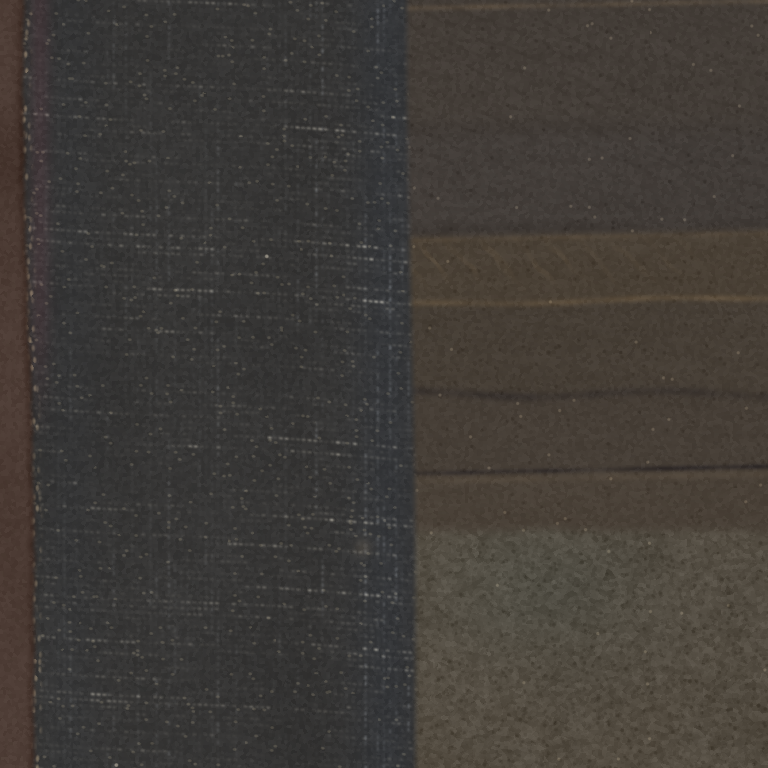
Write a Shadertoy shader that draws this texture.

```glsl
float hash(vec2 p) {
    vec3 q = fract(vec3(p.xyx) * 0.1031);
    q += dot(q, q.yzx + 33.33);
    return fract((q.x + q.y) * q.z);
}

// Distance to the nearest scattered point, with that point's random value
vec2 cellular(vec2 p) {
    vec2 cell = floor(p), local = fract(p);
    vec2 nearest = vec2(9.0, 0.0);
    for (int j = -1; j <= 1; j++)
    for (int i = -1; i <= 1; i++) {
        vec2 offset = vec2(i, j), id = cell + offset;
        vec2 point = offset + vec2(hash(id), hash(id + 57.0));
        float d = length(point - local);
        if (d < nearest.x) nearest = vec2(d, hash(id + 113.0));
    }
    return nearest;
}

// Layered sines, about -1 to 1
float waves(vec2 p) {
    float sum = 0.0, gain = 0.5;
    for (int i = 0; i < 4; i++) {
        sum += gain * sin(p.x + 1.7 * sin(p.y * 0.8)) * cos(p.y + 1.3 * sin(p.x * 0.7));
        p = mat2(1.5, 1.1, -1.1, 1.5) * p + 2.3;
        gain *= 0.6;
    }
    return sum;
}

float ridge(float v, float center, float width) {
    float d = (v - center) / width;
    return exp(-d * d);
}

float step_at(float v, float edge, float blur) {
    return smoothstep(edge - blur, edge + blur, v);
}

// Small dots, kept only where the random value is high
float flecks(vec2 p, float scale, float rarity, float size) {
    vec2 c = cellular(p * scale);
    return smoothstep(size, size * 0.3, c.x) * step(rarity, c.y);
}

// Broken line: a ridge whose strength varies along x
float seam(vec2 p, float center, float width) {
    float wear = 0.75 + 0.5 * waves(vec2(p.x * 30.0, center * 50.0));
    return ridge(p.y, center, width) * wear;
}

// Thread highlights along x, broken into beads of uneven brightness
float threads(vec2 p, float rows, float beads, float seed) {
    float row = floor(p.y * rows);
    float strength = 0.22 + pow(hash(vec2(row, seed)), 3.0);
    float profile = ridge(fract(p.y * rows), 0.5, 0.27);
    float along = p.x * beads + 0.5 * hash(vec2(seed, row));
    float bead = hash(vec2(floor(along), row + seed));
    float gap = ridge(fract(along), 0.5, 0.42);
    float reach = smoothstep(-0.4, 0.5, waves(vec2(p.x * 11.0 + row * 2.1, row * 0.4)));
    return profile * strength * (0.15 + 1.5 * bead * bead) * gap * reach;
}

vec3 cloth(vec2 p) {
    vec3 color = vec3(0.207, 0.204, 0.201);
    float blue = ridge(p.x, 0.505, 0.045) + 0.4 * ridge(p.x, 0.09, 0.04);
    color += blue * vec3(-0.006, 0.003, 0.016);
    color += 0.010 * waves(p * vec2(9.0, 6.0));
    color -= 0.008 * ridge(p.x, 0.39, 0.05);
    vec2 weave = vec2(p.x, p.y + 0.06 * p.x + 0.002 * sin(p.x * 13.0));
    float wear = 0.75 + 0.4 * waves(p * vec2(11.0, 8.0) + 4.0);
    wear += 0.25 * ridge(p.x, 0.48, 0.05);
    color += vec3(0.185, 0.178, 0.160) * wear * threads(weave, 128.0, 135.0, 3.0);
    color += vec3(0.080, 0.083, 0.086) * wear * threads(p.yx, 125.0, 128.0, 19.0);
    color += vec3(0.11, 0.10, 0.075) * flecks(weave * vec2(0.75, 1.0), 130.0, 0.90, 0.36);
    color += vec3(0.34, 0.32, 0.28) * flecks(p, 34.0, 0.994, 0.12);
    return color + vec3(0.08, 0.065, 0.045) * ridge(length(p - vec2(0.473, 0.287)), 0.0, 0.012);
}

vec3 boards(vec2 p) {
    float sway = 0.004 * sin(p.x * 19.0 + 1.0);
    vec2 q = vec2(p.x, p.y - (p.x - 0.77) * 0.02);
    vec2 swayed = vec2(p.x, p.y + sway);
    // Stacked horizontal bands, from the bottom up
    vec3 color = vec3(0.287, 0.253, 0.217);
    color = mix(color, vec3(0.275, 0.244, 0.213), step_at(q.y, 0.386, 0.004));
    color = mix(color, vec3(0.274, 0.243, 0.209), step_at(swayed.y, 0.487, 0.012));
    color = mix(color, vec3(0.288, 0.252, 0.210), step_at(q.y, 0.608, 0.006));
    color = mix(color, vec3(0.261, 0.239, 0.223), step_at(q.y, 0.695, 0.010));
    color = mix(color, vec3(0.266, 0.241, 0.219), step_at(p.y, 0.835, 0.025));
    color += 0.010 * waves(vec2(p.x * 9.0, p.y * 75.0));
    // Seams and raised edges
    color += vec3(0.085, 0.064, 0.034) * seam(q + vec2(0.0, sway * 0.5), 0.608, 0.0045);
    color += vec3(0.042, 0.031, 0.016) * seam(q, 0.692, 0.004);
    color += vec3(0.075, 0.056, 0.030) * seam(q, 0.994, 0.004);
    color += vec3(0.035, 0.029, 0.020) * seam(q, 0.378, 0.005);
    color -= vec3(0.060, 0.053, 0.036) * seam(swayed, 0.487, 0.006);
    color -= vec3(0.090, 0.080, 0.055) * seam(q, 0.388, 0.0035);
    color -= 0.022 * seam(q, 0.704, 0.007) + 0.014 * seam(p, 0.833, 0.012);
    // Slanting strokes inside the brown band
    float slant = sin((p.x + p.y * 0.8) * 150.0 + 3.0 * waves(p * 15.0));
    float fade = ridge(p.y, 0.66, 0.024) * smoothstep(0.96, 0.80, p.x);
    fade *= 0.6 + 0.8 * waves(p * 45.0);
    color += vec3(0.042, 0.033, 0.020) * smoothstep(0.6, 1.0, slant) * fade;
    float scratch = sin((p.y + p.x * 0.45) * 230.0 + 4.0 * waves(p * 9.0));
    return color - 0.010 * smoothstep(0.6, 1.0, scratch) * smoothstep(0.70, 0.80, p.y);
}

vec3 plaster(vec2 p) {
    vec3 color = vec3(0.329, 0.303, 0.262);
    color += vec3(-0.010, 0.004, 0.007) * ridge(length((p - vec2(0.70, 0.24)) * vec2(0.8, 1.2)), 0.0, 0.11);
    color += vec3(0.018, 0.017, 0.016) * waves(p * vec2(16.0, 22.0));
    color += 0.020 * waves(p * vec2(95.0, 120.0));
    float stain = smoothstep(0.18, 0.0, p.y) * (0.6 + 0.6 * waves(p * 25.0));
    color -= vec3(0.010, 0.014, 0.017) * stain;
    color += 0.050 * (cellular(p * vec2(130.0, 165.0)).y - 0.5);
    return color - 0.040 * flecks(p, 125.0, 0.80, 0.45);
}

void mainImage(out vec4 fragColor, in vec2 fragCoord) {
    vec2 p = fragCoord / iResolution.xy;
    // Right side: boards above plaster, with sparse flecks
    float floorLine = 0.309 + 0.004 * waves(vec2(p.x * 30.0, 2.0));
    vec3 right = mix(plaster(p), boards(p), step_at(p.y, floorLine, 0.010));
    right -= 0.030 * flecks(p, 95.0, 0.90, 0.34);
    right += vec3(0.12, 0.11, 0.09) * flecks(p + 3.0, 65.0, 0.965, 0.20);
    // Cloth and its right border
    float border = 0.541 - 0.011 * smoothstep(0.25, 0.95, p.y);
    vec3 color = mix(cloth(p), right, step_at(p.x, border, 0.006));
    // Red strip, violet fringe and frayed edge at the left
    float fray = 0.044 - 0.013 * smoothstep(0.35, 0.8, p.y) + 0.0025 * waves(vec2(p.y * 40.0, 1.0));
    float upper = smoothstep(0.40, 0.62, p.y);
    color += vec3(0.045, 0.008, 0.018) * ridge(p.x, 0.052, 0.013) * upper;
    vec3 strip = vec3(0.302, 0.236, 0.208) + 0.016 * waves(p * vec2(20.0, 9.0));
    strip -= 0.03 * ridge(p.y, 0.80, 0.06);
    color = mix(strip, color, step_at(p.x, fray, 0.005));
    color -= 0.045 * ridge(p.x, fray - 0.003, 0.005);
    vec2 fibre = cellular(p * vec2(140.0, 85.0));
    float strand = smoothstep(0.55, 0.1, fibre.x) * smoothstep(0.25, 0.8, fibre.y);
    color += vec3(0.26, 0.22, 0.16) * strand * ridge(p.x, fray + 0.004, 0.005);
    // Fine surface grain
    color += 0.034 * (cellular(p * 200.0).y - 0.5);
    fragColor = vec4(clamp(color, 0.0, 1.0), 1.0);
}
```
